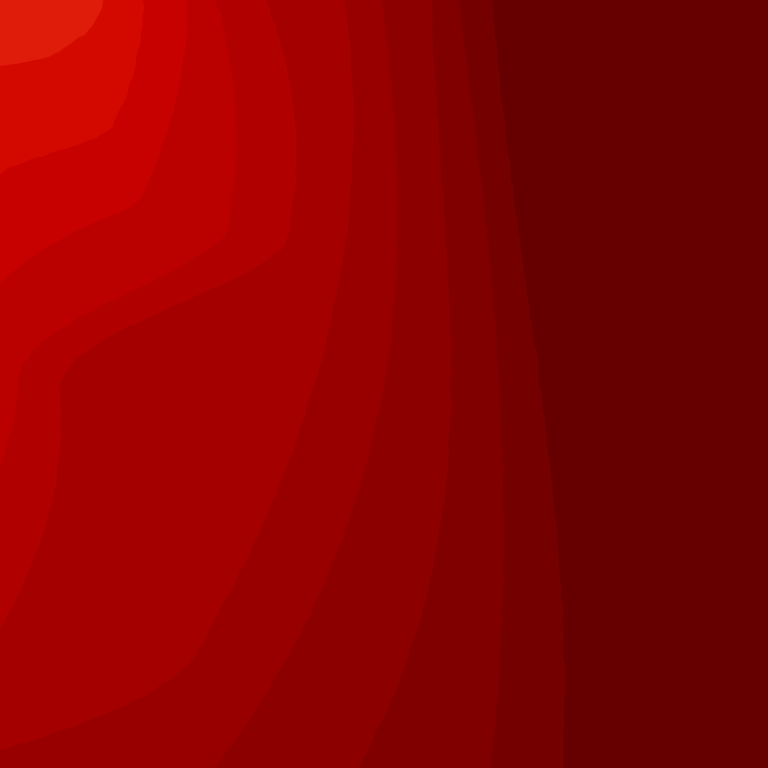
Give the GLSL for this background, as a Shadertoy shader.

```glsl
// Layered red bands that glow from the upper left and sink into dark maroon.
// Each band edge is a curve x(v), v running down from the top; every edge
// right of the pixel raises its level, and the level picks the red.

#define DARKEST 0.400       // red of the flat right side
#define FIRST_STEP 0.056    // rise over the first edge
#define BAND_STEP 0.0465    // rise over each later edge
#define WOBBLE 0.0030       // raggedness of the edges
#define WOBBLE_CELLS 90.0   // grain of the raggedness

float hash(vec2 p) {
    return fract(sin(dot(p, vec2(127.1, 311.7))) * 43758.5453);
}

float valueNoise(vec2 p) {
    vec2 cell = floor(p), f = fract(p);
    f = f * f * (3.0 - 2.0 * f);
    float low = mix(hash(cell), hash(cell + vec2(1.0, 0.0)), f.x);
    float high = mix(hash(cell + vec2(0.0, 1.0)), hash(cell + 1.0), f.x);
    return mix(low, high, f.y);
}

// Cubic passing through four x values at v = 0, 1/3, 2/3 and 1
float sweep(float v, vec4 x) {
    float s = 3.0 * v;
    vec3 d1 = x.yzw - x.xyz;
    vec2 d2 = d1.yz - d1.xy;
    return x.x + s * (d1.x + (s - 1.0) * (d2.x / 2.0
         + (s - 2.0) * (d2.y - d2.x) / 6.0));
}

// Parabola given as (peak x, v of the peak, curvature)
float bulge(float v, vec3 b) {
    return b.x - b.z * (v - b.y) * (v - b.y);
}

// Upper bulge that falls back to a lower one over the span
float shoulder(float v, vec3 upper, vec3 lower, vec2 span) {
    return mix(bulge(v, upper), bulge(v, lower), smoothstep(span.x, span.y, v));
}

// Smooth coverage of the area left of an edge
float leftOf(float edge, float x) {
    float d = edge - x;
    return clamp(d / max(fwidth(d), 1e-5) + 0.5, 0.0, 1.0);
}

vec3 bandColor(float level) {
    float red = DARKEST + FIRST_STEP * min(level, 1.0)
              + BAND_STEP * max(level - 1.0, 0.0);
    float green = 0.035 * pow(max(level - 8.0, 0.0), 1.6);
    float blue = 0.04 * max(level - 9.0, 0.0);
    return vec3(red, green, blue);
}

void mainImage(out vec4 fragColor, in vec2 fragCoord) {
    vec2 uv = fragCoord / iResolution.xy;
    vec2 ragged = vec2(valueNoise(uv * WOBBLE_CELLS),
                       valueNoise(uv * WOBBLE_CELLS + 37.0)) - 0.5;
    vec2 p = vec2(uv.x, 1.0 - uv.y) + WOBBLE * ragged;
    float x = p.x, v = p.y;

    // Long sweeping edges, from right to left
    float level = leftOf(sweep(v, vec4(0.641, 0.680, 0.7225, 0.733)), x);
    level += leftOf(sweep(v, vec4(0.597, 0.637, 0.656, 0.638)), x);
    level += leftOf(sweep(v, vec4(0.5625, 0.582, 0.576, 0.466)), x);
    level += leftOf(sweep(v, vec4(0.497, 0.517, 0.458, 0.280)), x);
    float tail = max(v - 0.85, 0.0);
    level += leftOf(sweep(v, vec4(0.449, 0.447, 0.349, 0.160)) - 11.0 * tail * tail, x);

    // Shouldered edges around the glow
    level += leftOf(shoulder(v, vec3(0.386, 0.20, 1.0), vec3(0.079, 0.55, 1.1),
                             vec2(0.31, 0.51)), x);
    level += leftOf(shoulder(v, vec3(0.307, 0.18, 0.8), vec3(0.024, 0.49, 1.8),
                             vec2(0.295, 0.495)), x);
    level += leftOf(shoulder(v, vec3(0.244, 0.0, 0.9), vec3(0.045, 0.31, 14.0),
                             vec2(0.255, 0.345)), x);

    // Rounded glow in the corner
    level += leftOf(shoulder(v, vec3(0.187, 0.0, 1.5), vec3(-0.01, 0.2, 1.0),
                             vec2(0.165, 0.24)), x);
    level += leftOf(shoulder(v, vec3(0.134, 0.0, 13.0), vec3(-0.01, 0.1, 1.0),
                             vec2(0.076, 0.092)), x);

    fragColor = vec4(bandColor(level), 1.0);
}
```
